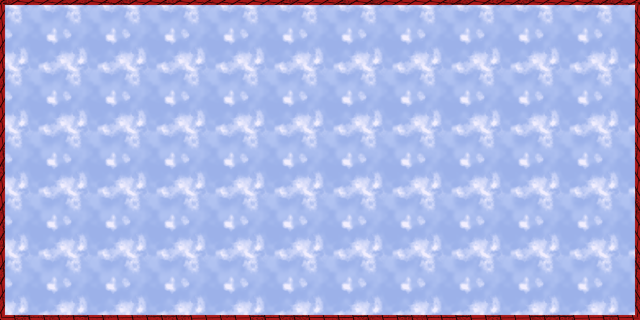
This pattern is drawn by a Shadertoy shader. Its source:

```glsl
// Lengths are fractions of the canvas height, measured from the top left
const vec2 TILE = vec2(0.1844, 0.1945);
const vec2 TILE_ANCHOR = vec2(0.6667, 0.3333);
const float BORDER = 0.0156;
const float BRICK = 0.046;
const float JOINT = 0.0030;
const float CRACK = 0.0013;
const float WARP = 0.09;

const vec3 SKY_DEEP = vec3(0.61, 0.695, 0.915);
const vec3 SKY_PALE = vec3(0.69, 0.76, 0.945);
const vec3 HAZE = vec3(0.78, 0.82, 0.965);
const vec3 CLOUD_WHITE = vec3(0.94, 0.93, 0.995);
const vec3 BRICK_RED = vec3(0.66, 0.09, 0.09);
const vec3 BRICK_DARK = vec3(0.40, 0.07, 0.07);
const vec3 MORTAR = vec3(0.07, 0.015, 0.02);

// Cloud puffs in one tile: centre, radius, strength
const int PUFFS = 12;
const vec4 PUFF[PUFFS] = vec4[PUFFS](
    vec4(0.42, 0.25, 0.13, 0.75), vec4(0.70, 0.16, 0.14, 0.75),
    vec4(0.75, 0.27, 0.07, 0.80), vec4(0.62, 0.42, 0.13, 1.00),
    vec4(0.69, 0.58, 0.10, 0.65), vec4(0.14, 0.38, 0.10, 0.85),
    vec4(0.29, 0.40, 0.08, 0.45), vec4(0.87, 0.41, 0.07, 0.60),
    vec4(0.26, 0.91, 0.09, 0.95), vec4(0.53, 0.81, 0.06, 0.95),
    vec4(0.54, 0.89, 0.05, 1.00), vec4(0.31, 0.77, 0.05, 0.55));

float hash(vec2 p) {
    return fract(sin(dot(p, vec2(12.9898, 78.233))) * 43758.5453);
}

// Value noise that wraps after a whole number of cells
float tileNoise(vec2 uv, float cells) {
    vec2 p = uv * cells;
    vec2 i = floor(p);
    vec2 f = fract(p);
    f = f * f * (3.0 - 2.0 * f);
    vec2 a = mod(i, cells);
    vec2 b = mod(i + 1.0, cells);
    return mix(mix(hash(a), hash(vec2(b.x, a.y)), f.x),
               mix(hash(vec2(a.x, b.y)), hash(b), f.x), f.y);
}

float tileFbm(vec2 uv, float cells) {
    float sum = 0.0;
    float gain = 0.5;
    for (int i = 0; i < 3; i++) {
        sum += gain * tileNoise(uv, cells);
        cells *= 2.0;
        gain *= 0.55;
    }
    return sum / 0.926;
}

vec3 cloudySky(vec2 uv) {
    vec2 bend = vec2(tileFbm(uv, 7.0), tileFbm(uv + 0.37, 8.0)) - 0.5;
    vec2 q = uv + WARP * bend;
    float cover = 0.0;
    for (int i = 0; i < PUFFS; i++) {
        vec2 d = fract(q - PUFF[i].xy + 0.5) - 0.5;
        cover += PUFF[i].w * exp(-dot(d, d) / (PUFF[i].z * PUFF[i].z));
    }
    float haze = tileFbm(uv, 4.0);
    float wisps = smoothstep(0.2, 0.8, tileFbm(uv, 9.0));
    float density = cover * (0.4 + 1.0 * wisps) + 0.35 * (haze - 0.5);

    vec3 color = mix(SKY_DEEP, SKY_PALE, smoothstep(0.25, 0.75, haze));
    color = mix(color, HAZE, smoothstep(0.12, 0.6, density));
    return mix(color, CLOUD_WHITE, smoothstep(0.5, 1.1, density));
}

// A strip of bricks; depth runs from 0 at the rim to 1 inside
vec3 brickStrip(float along, float depth, float slant, float seed, float px) {
    float s = along / BRICK + slant * (depth - 0.5);
    float id = floor(s);
    float f = s - id;
    float tone = hash(vec2(id, seed));
    float grain = tileNoise(vec2(along, depth * BORDER) * 4.0, 64.0);
    vec3 color = mix(BRICK_RED, BRICK_DARK, smoothstep(0.45, 0.9, 0.4 * tone + 0.6 * grain));

    float jointDist = min(f, 1.0 - f) * BRICK / sqrt(1.0 + pow(slant * BRICK / BORDER, 2.0));
    float joint = 1.0 - smoothstep(-px, px, jointDist - 0.5 * JOINT);
    float crackLine = 0.35 + 0.4 * tone + 0.5 * slant * (f - 0.5);
    float crackDist = abs(depth - crackLine) * BORDER;
    float crack = 1.0 - smoothstep(-px, px, crackDist - 0.5 * CRACK);
    return mix(color, MORTAR, max(joint, crack));
}

void mainImage(out vec4 fragColor, in vec2 fragCoord) {
    float px = 0.7 / iResolution.y;
    vec2 size = iResolution.xy / iResolution.y;
    vec2 p = vec2(fragCoord.x, iResolution.y - fragCoord.y) / iResolution.y;
    vec3 sky = cloudySky(fract((p - TILE_ANCHOR) / TILE));

    // Distance to the nearest side picks the strip
    vec2 gap = min(p, size - p);
    float edge = min(gap.x, gap.y);
    bool upright = gap.x < gap.y;
    bool bottom = !upright && p.y > 0.5;
    float along = upright ? p.y : p.x;
    float seed = upright ? step(0.5 * size.x, p.x) : 2.0 + float(bottom);
    float slant = bottom ? 0.08 : 0.6;
    vec3 frame = brickStrip(along, edge / BORDER, slant, seed, px);

    vec3 color = mix(frame, sky, smoothstep(-px, px, edge - BORDER));
    fragColor = vec4(color, 1.0);
}
```
